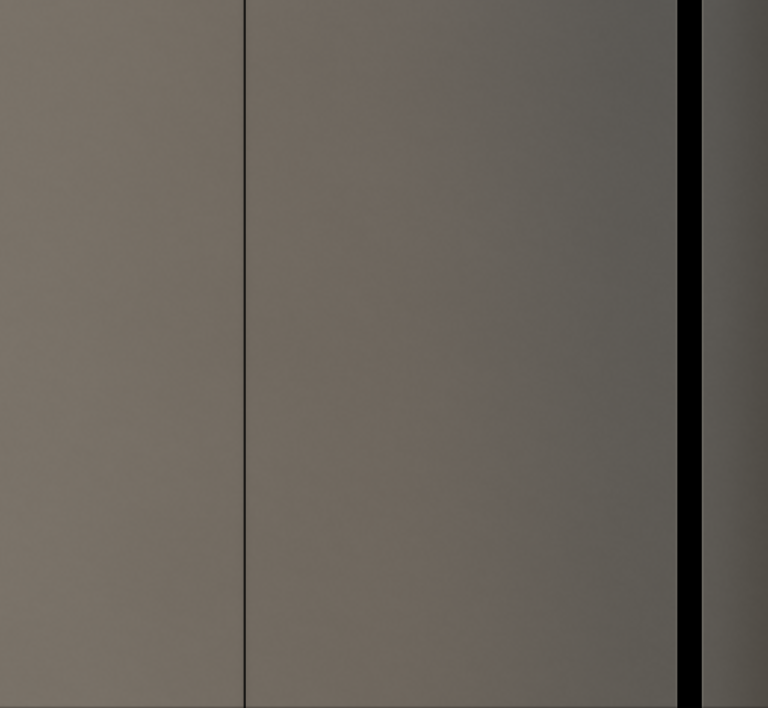
Reproduce this texture procedurally as a Shadertoy shader.

```glsl
// Matte taupe wall panels with a hairline seam and a wide black gap.

// Layout, as fractions of the canvas width
const float SEAM_X = 0.3186;
const float SEAM_HALF = 0.0014;
const float GAP_LEFT = 0.8820;
const float GAP_RIGHT = 0.9137;
const float EDGE_SOFT = 0.0010;
const float RIM_WIDTH = 0.0013;

// Colours
const vec3 TAUPE_LEFT = vec3(0.477, 0.447, 0.408);
const vec3 TAUPE_MIDDLE = vec3(0.432, 0.402, 0.366);
const vec3 TAUPE_RIGHT = vec3(0.362, 0.347, 0.324);
const vec3 TAUPE_FAR = vec3(0.308, 0.290, 0.264);
const vec3 COOL_TINT = vec3(-0.006, 0.000, 0.007);
const vec3 SEAM_COLOR = vec3(0.085, 0.082, 0.075);
const vec3 RIM_COLOR = vec3(0.45, 0.44, 0.41);

// Surface strengths
const float MOTTLE = 0.010;
const float GRAIN = 0.014;

float hash(vec2 p) {
    vec3 q = fract(vec3(p.xyx) * 0.1031);
    q += dot(q, q.yzx + 33.33);
    return fract((q.x + q.y) * q.z);
}

float valueNoise(vec2 p) {
    vec2 cell = floor(p);
    vec2 f = fract(p);
    f = f * f * (3.0 - 2.0 * f);
    float low = mix(hash(cell), hash(cell + vec2(1.0, 0.0)), f.x);
    float high = mix(hash(cell + vec2(0.0, 1.0)), hash(cell + vec2(1.0)), f.x);
    return mix(low, high, f.y);
}

float fbm(vec2 p) {
    float sum = 0.0;
    float weight = 0.5;
    for (int i = 0; i < 4; i++) {
        sum += weight * (valueNoise(p) - 0.5);
        p = mat2(1.6, 1.2, -1.2, 1.6) * p + 7.3;
        weight *= 0.5;
    }
    return sum;
}

// Light falling off from left to right
vec3 panelShade(vec2 uv) {
    vec3 shade = mix(TAUPE_LEFT, TAUPE_MIDDLE, smoothstep(-0.05, 0.58, uv.x));
    shade = mix(shade, TAUPE_RIGHT, smoothstep(0.46, 0.92, uv.x));
    shade = mix(shade, TAUPE_FAR, smoothstep(GAP_RIGHT, 1.02, uv.x));
    float coolBand = smoothstep(0.30, 0.80, uv.x + 0.25 * (uv.y - 0.5));
    shade += COOL_TINT * coolBand * uv.y;
    return shade - 0.008 * (uv.y - 0.5) * smoothstep(0.3, 0.8, uv.x);
}

// Soft vertical bar between two positions
float bar(float x, float left, float right, float soft) {
    return smoothstep(left - soft, left + soft, x)
         * (1.0 - smoothstep(right - soft, right + soft, x));
}

void mainImage(out vec4 fragColor, in vec2 fragCoord) {
    vec2 uv = fragCoord / iResolution.xy;
    vec2 p = fragCoord / iResolution.x;
    float soft = max(EDGE_SOFT, 0.6 / iResolution.x);

    // Painted surface: broad clouds, slanted brush marks and fine grain
    vec3 color = panelShade(uv);
    float clouds = fbm(p * vec2(5.0, 6.0));
    float brush = fbm(mat2(0.9, 0.4, -0.4, 0.9) * p * vec2(45.0, 85.0));
    float grain = valueNoise(p * 260.0) - 0.5;
    color += MOTTLE * (clouds + 0.7 * brush) + GRAIN * 0.5 * grain;

    // Hairline seam with a faint shadow
    float seamDistance = abs(uv.x - SEAM_X);
    color *= 1.0 - 0.10 * exp(-seamDistance / 0.003);
    float seam = 1.0 - smoothstep(SEAM_HALF - soft, SEAM_HALF + soft, seamDistance);
    color = mix(color, SEAM_COLOR, seam);

    // Lit rims beside the black gap
    float leftRim = bar(uv.x, GAP_LEFT - 2.0 * RIM_WIDTH, GAP_LEFT, soft);
    float rightRim = bar(uv.x, GAP_RIGHT, GAP_RIGHT + 2.0 * RIM_WIDTH, soft);
    color = mix(color, RIM_COLOR, 0.40 * leftRim + 0.60 * rightRim);
    color *= 1.0 - bar(uv.x, GAP_LEFT, GAP_RIGHT, soft);

    // Dim lower border
    color *= 1.0 - 0.22 * (1.0 - smoothstep(0.0, 0.004, uv.y));
    fragColor = vec4(color, 1.0);
}
```
